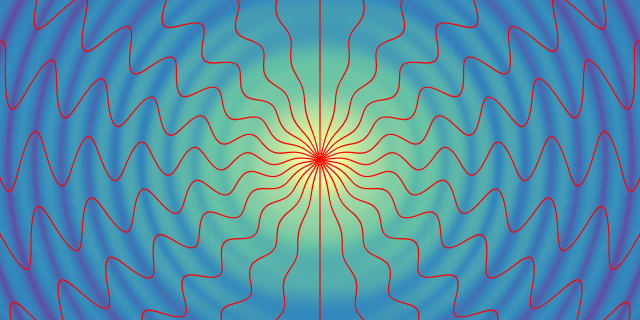
Give the GLSL for this background, as a WebGL 2 fragment shader.

```glsl
#version 300 es
precision highp float;
// Field lines and field strength of a point charge oscillating vertically.
uniform vec2 u_resolution;
out vec4 fragColor;

const float PI = 3.14159265;
const float WAVE_NUMBER = 6.0 * PI;
const float PEAK_SPEED = 0.1; // as a fraction of wave speed

// Phase of the charge when it sent the wave now at this radius.
float phaseAt(float radius) {
  return WAVE_NUMBER * radius - 2.25;
}

// Offset from the emitting position, found by fixed-point iteration.
vec2 retardedOffset(vec2 p) {
  float radius = length(p);
  vec2 offset = p;
  for (int i = 0; i < 5; i++) {
    offset = p + vec2(0.0, PEAK_SPEED / WAVE_NUMBER * sin(phaseAt(radius)));
    radius = length(offset);
  }
  return offset;
}

// Near field plus radiation field.
float fieldStrength(vec2 p) {
  vec2 offset = retardedOffset(p);
  float radius = max(length(offset), 0.004);
  vec2 n = offset / radius;
  float phase = phaseAt(radius);
  vec2 velocity = vec2(0.0, PEAK_SPEED * cos(phase));
  vec2 accel = vec2(0.0, PEAK_SPEED * WAVE_NUMBER * sin(phase));
  vec2 u = n - velocity;
  vec2 near = u * (1.0 - dot(velocity, velocity)) / (radius * radius);
  vec2 radiation = (u * dot(n, accel) - accel * dot(n, u)) / radius;
  return length(near + radiation) / pow(1.0 - dot(n, velocity), 3.0);
}

// Distance to the nearest of 24 lines, evenly spaced in the charge's rest frame.
float lineDistance(vec2 p) {
  vec2 offset = retardedOffset(p);
  float radius = max(length(offset), 0.0001);
  vec2 n = offset / radius;
  float phase = phaseAt(radius);
  float speed = PEAK_SPEED * cos(phase);
  float restAngle = atan(abs(n.x) * sqrt(1.0 - speed * speed), n.y - speed);
  float spacing = PI / 12.0;
  float angleGap = abs(restAngle - spacing * round(restAngle / spacing));
  float slope = PEAK_SPEED * WAVE_NUMBER * radius * sin(phase) * n.x;
  return angleGap * radius / sqrt(1.0 + slope * slope);
}

// Violet through blue, green and yellow to red.
vec3 spectrum(float t) {
  vec3 stops[8] = vec3[8](
    vec3(0.37, 0.31, 0.635), vec3(0.196, 0.533, 0.741),
    vec3(0.4, 0.76, 0.647), vec3(0.67, 0.867, 0.643),
    vec3(0.90, 0.96, 0.596), vec3(1.0, 1.0, 0.75),
    vec3(0.996, 0.88, 0.545), vec3(0.99, 0.68, 0.38));
  float s = clamp(t * 10.0, 0.0, 6.999);
  int i = int(s);
  return mix(stops[i], stops[i + 1], fract(s));
}

void main() {
  float pixel = 2.0 / u_resolution.y;
  vec2 p = (gl_FragCoord.xy - 0.5 * u_resolution) * pixel;

  // Logarithmic strength, mirrored top to bottom.
  float strength = fieldStrength(vec2(p.x, -p.y));
  vec3 color = spectrum(0.111 + 0.078 * log(strength));

  // Red field lines with smooth edges.
  float line = clamp((0.0039 - lineDistance(p)) / pixel + 0.5, 0.0, 1.0);
  color = mix(color, vec3(1.0, 0.0, 0.0), line);
  fragColor = vec4(color, 1.0);
}
```
